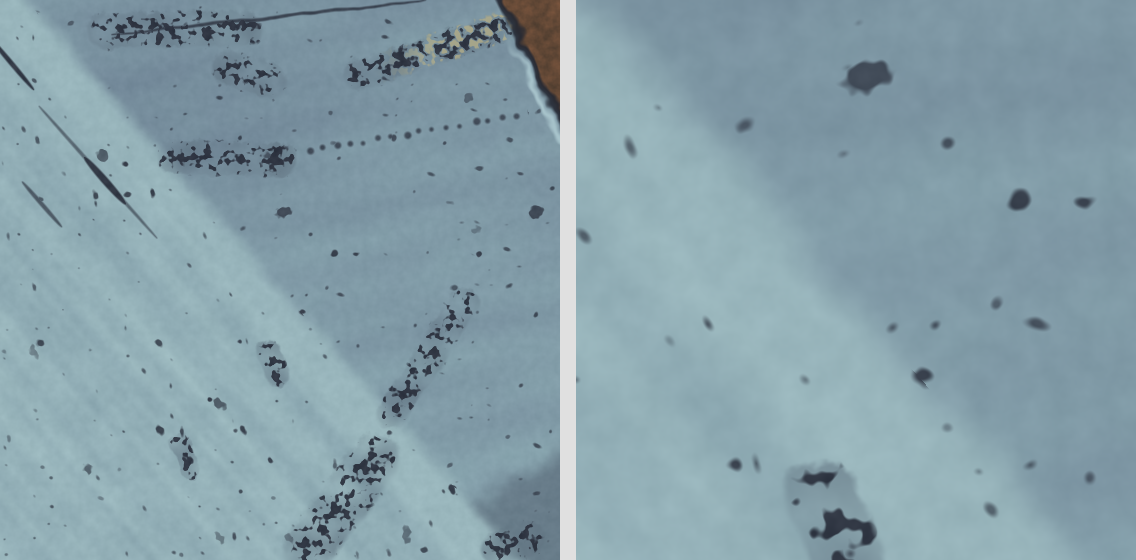
Left, the full canvas; right, a detail of the centre.
Reproduce this texture procedurally as a WebGL 2 fragment shader.

```glsl
#version 300 es
precision highp float;
// Thin section of a pale blue mineral: banded twin, inclusion trails and a rusty corner.
#define PALE vec3(0.605, 0.718, 0.742)
#define MID vec3(0.530, 0.640, 0.680)
#define DIM vec3(0.462, 0.552, 0.612)
#define SLATE vec3(0.370, 0.440, 0.495)
#define INK vec3(0.165, 0.185, 0.235)
#define RUST vec3(0.400, 0.290, 0.215)
#define GOLD vec3(0.720, 0.690, 0.530)
#define TWIN_NORMAL vec2(0.75, 0.66)
#define TWIN_OFFSET 0.695
#define GRAIN_FREQ 58.0
#define SOFT 0.003

uniform vec2 u_resolution;
out vec4 fragColor;

vec2 hash2(vec2 p) {
  vec3 q = fract(p.xyx * vec3(0.1031, 0.1030, 0.0973));
  q += dot(q, q.yzx + 33.33);
  return fract((q.xx + q.yz) * q.zy);
}

float corner(vec2 cell, vec2 f, vec2 o) {
  float a = 6.2832 * hash2(cell + o + 57.0).x;
  return dot(vec2(cos(a), sin(a)), f - o);
}

// Gradient noise, roughly -0.7 to 0.7
float gnoise(vec2 p) {
  vec2 c = floor(p), f = p - c;
  vec2 u = f * f * f * (f * (f * 6.0 - 15.0) + 10.0);
  return mix(mix(corner(c, f, vec2(0, 0)), corner(c, f, vec2(1, 0)), u.x),
             mix(corner(c, f, vec2(0, 1)), corner(c, f, vec2(1, 1)), u.x), u.y);
}

float fbm(vec2 p) {
  float sum = 0.0, amp = 1.0;
  for (int i = 0; i < 3; i++) {
    sum += amp * gnoise(p);
    p = p * 2.03 + 17.3;
    amp *= 0.5;
  }
  return sum;
}

// x: distance to the segment, y: position along it
vec2 segment(vec2 p, vec2 a, vec2 b) {
  vec2 d = b - a;
  float t = clamp(dot(p - a, d) / dot(d, d), 0.0, 1.0);
  return vec2(length(p - a - d * t), t);
}

// Thin crack, tapered at both ends
float crack(vec2 p, vec2 a, vec2 b, float radius) {
  vec2 s = segment(p, a, b);
  float r = radius * sqrt(4.0 * s.y * (1.0 - s.y));
  return 1.0 - smoothstep(r - SOFT * 0.5, r + SOFT, s.x);
}

// Scattered oblong specks, one per grid cell at most
float specks(vec2 p, float cells, float share, float tilt) {
  vec2 id = floor(p * cells), h = hash2(id + cells), k = hash2(id + cells * 3.0 + 9.0);
  vec2 q = fract(p * cells) - mix(vec2(0.3), vec2(0.7), k);
  float a = tilt + (h.y - 0.5) * 1.6;
  q = mat2(cos(a), -sin(a), sin(a), cos(a)) * q;
  float r = mix(0.045, 0.13, k.x * k.y) + 0.05 * gnoise(p * 110.0);
  float d = length(q * vec2(mix(0.45, 0.9, h.y), 1.0)) - r;
  float soft = SOFT * cells * 0.6;
  return step(h.x, share) * mix(0.35, 1.0, k.y) * (1.0 - smoothstep(-soft, soft, d));
}

// Closeness to the inclusion trails, 0 to 1
float trails(vec2 p) {
  vec4 lines[9] = vec4[9](
    vec4(0.19, 0.945, 0.44, 0.95), vec4(0.41, 0.88, 0.48, 0.855), vec4(0.64, 0.865, 0.89, 0.95),
    vec4(0.31, 0.72, 0.50, 0.715), vec4(0.55, 0.02, 0.67, 0.18), vec4(0.70, 0.26, 0.83, 0.46),
    vec4(0.48, 0.37, 0.495, 0.33), vec4(0.89, 0.02, 0.94, 0.04), vec4(0.32, 0.21, 0.34, 0.16));
  float widths[9] = float[9](0.036, 0.036, 0.03, 0.034, 0.05, 0.03, 0.026, 0.036, 0.02);
  float near = 0.0;
  for (int i = 0; i < 9; i++)
    near = max(near, 1.0 - segment(p, lines[i].xy, lines[i].zw).x / widths[i]);
  return near;
}

void main() {
  vec2 p = gl_FragCoord.xy / u_resolution;
  float across = dot(p, TWIN_NORMAL) - TWIN_OFFSET;
  float along = dot(p, vec2(TWIN_NORMAL.y, -TWIN_NORMAL.x));
  float mottle = fbm(p * 13.0), fine = fbm(p * 62.0 + 5.0);

  // Pale twin with parallel bands
  float bands = gnoise(vec2(across * 24.0, along * 1.3)) + 0.5 * gnoise(vec2(across * 58.0, along * 2.0 + 7.0));
  float shade = 0.34 - 0.75 * bands - 0.22 * mottle;
  shade *= mix(0.35, 1.0, smoothstep(-0.03, -0.13, across));
  vec3 pale = mix(PALE, MID, clamp(shade, -0.25, 1.15));

  // Dimmer twin with faint streaks, darkest in the lower right corner
  vec2 streak = vec2(dot(p, vec2(0.98, 0.17)), dot(p, vec2(-0.17, 0.98)));
  float depth = 0.42 + 0.55 * (p.y - 0.5) + 0.5 * gnoise(streak * vec2(3.0, 17.0)) + 0.25 * mottle;
  depth += 0.5 * smoothstep(0.22, 0.0, abs(p.y - 0.78)) * smoothstep(0.75, 0.35, p.x);
  vec3 dim = mix(MID, DIM, clamp(depth, -0.2, 1.2));
  float shadow = smoothstep(0.0, 0.06, dot(p, vec2(0.55, -0.83)) - 0.36 + 0.03 * mottle);
  dim = mix(dim, SLATE, 0.75 * shadow);

  vec3 col = mix(pale, dim, smoothstep(-0.018, 0.018, across + 0.012 * mottle));
  col += 0.022 * fine + 0.012 * mottle;

  // Clumped grains along the trails
  float near = trails(p + 0.008 * vec2(mottle, fine));
  float grain = gnoise(p * GRAIN_FREQ) + 0.6 * gnoise(p * GRAIN_FREQ * 2.1 + 31.0);
  float clump = gnoise(p * 19.0 + 3.0);
  float inTrail = smoothstep(0.0, 0.25, near);
  col = mix(col, SLATE, inTrail * clamp(0.28 + 0.6 * clump, 0.0, 0.6));
  float ink = inTrail * smoothstep(0.0, 0.24, grain + 0.5 * near + 0.3 * clump - 0.36);

  // Gilded flecks in the upper right trail
  float gilt = smoothstep(0.05, 0.3, -grain) * inTrail * smoothstep(0.66, 0.8, p.x) * smoothstep(0.8, 0.88, p.y);
  col = mix(col, GOLD, 0.75 * gilt);

  // Loose specks, leaning with the twin they lie in
  float tilt = across < 0.0 ? -0.75 : 0.35;
  ink = max(ink, specks(p, 9.0, 0.17, tilt));
  ink = max(ink, specks(p + 0.013, 19.0, 0.17, tilt));
  ink = max(ink, 0.8 * specks(p + 0.031, 37.0, 0.14, tilt));

  // Beaded row
  vec2 row = p - vec2(0.54, 0.728);
  row = vec2(dot(row, vec2(0.985, 0.17)), dot(row, vec2(-0.17, 0.985)));
  float bead = floor(row.x / 0.025);
  vec2 jitter = hash2(vec2(bead, 4.0)) - 0.5;
  vec2 toBead = vec2(row.x - (bead + 0.5) * 0.025, row.y) - jitter * vec2(0.008, 0.006);
  float beads = 1.0 - smoothstep(0.002, 0.008, length(toBead) - 0.003 * jitter.x);
  ink = max(ink, 0.8 * beads * step(0.0, row.x) * step(row.x, 0.41));

  // Cracks
  vec2 bent = p + 0.004 * vec2(0.0, mottle);
  ink = max(ink, 0.85 * crack(bent, vec2(0.20, 0.938), vec2(0.76, 1.0), 0.0022));
  ink = max(ink, crack(p, vec2(-0.02, 0.935), vec2(0.06, 0.84), 0.0035));
  ink = max(ink, 0.6 * crack(p, vec2(0.07, 0.81), vec2(0.28, 0.575), 0.0025));
  ink = max(ink, crack(p, vec2(0.15, 0.72), vec2(0.225, 0.635), 0.0055));
  ink = max(ink, 0.7 * crack(p, vec2(0.04, 0.675), vec2(0.11, 0.595), 0.003));
  col = mix(col, INK + 0.04 * fine, clamp(ink, 0.0, 1.0) * 0.93);

  // Rusty corner with a bright lip and a dark rim
  float edge = dot(p, vec2(0.886, 0.463)) - 1.254 + 0.018 * fbm(p * 15.0 + 9.0);
  col = mix(col, PALE + 0.1, 0.75 * smoothstep(0.009, 0.0, abs(edge + 0.015)) * smoothstep(0.95, 0.86, p.y));
  col = mix(col, RUST + vec3(0.09, 0.05, 0.03) * (fine + mottle), smoothstep(-SOFT, SOFT, edge));
  col = mix(col, INK * 0.85, 0.9 * smoothstep(0.009, 0.002, abs(edge)));
  fragColor = vec4(clamp(col, 0.0, 1.0), 1.0);
}
```
